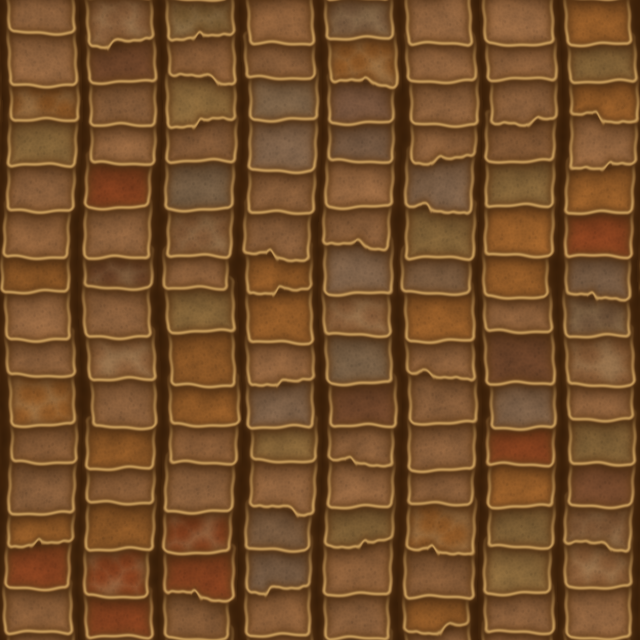
This texture is drawn by a Shadertoy shader. Its source:

```glsl
// Weathered clay roof: 8 columns of 15 overlapping tiles with uneven, chipped lips.
// Each tile is a warped rounded box, painted from the lower ones to the upper ones;
// a tile casts a shadow, then lays down its mottled face and a soft golden rim.

const float COLUMNS = 8.0;
const float ROWS = 15.0;
const float HALF_WIDTH = 0.0560;   // half of a tile, in canvas units
const float WIDTH_JITTER = 0.0045;
const float CORNER = 0.010;
const float OVERLAP = 0.022;       // hidden part below the tile above
const float HEIGHT_JITTER = 0.30;  // in rows
const float SIDE_JITTER = 0.007;
const float DRIFT = 0.004;         // slow sideways bend of the columns
const float RIM_WIDTH = 0.0027;
const float HALO_WIDTH = 0.0075;
const float SHADOW_REACH = 0.015;
const float CHIP_CHANCE = 0.24;

const vec3 GAP = vec3(0.23, 0.12, 0.03);
const vec3 SHADOW = vec3(0.22, 0.12, 0.035);
const vec3 EDGE_BROWN = vec3(0.38, 0.23, 0.09);
const vec3 RIM = vec3(0.80, 0.63, 0.37);
const vec3 GREY = vec3(0.48, 0.39, 0.31);
const vec3 PATINA = vec3(0.60, 0.50, 0.36);
const vec3 CLAY[6] = vec3[6](
    vec3(0.59, 0.41, 0.26), vec3(0.61, 0.38, 0.17), vec3(0.57, 0.39, 0.24),
    vec3(0.55, 0.42, 0.24), vec3(0.46, 0.29, 0.18), vec3(0.56, 0.27, 0.13));

vec2 hash2(vec2 p) {
    vec3 q = fract(p.xyx * vec3(0.1031, 0.1030, 0.0973));
    q += dot(q, q.yzx + 33.33);
    return fract((q.xx + q.yz) * q.zy);
}

// Distance to the nearest scattered point.
float cellular(vec2 p) {
    vec2 cell = floor(p), f = fract(p);
    float nearest = 2.0;
    for (int j = -1; j <= 1; j++)
        for (int i = -1; i <= 1; i++) {
            vec2 o = vec2(i, j);
            nearest = min(nearest, length(o + hash2(cell + o) - f));
        }
    return nearest;
}

vec2 tileHash(vec2 id, float salt) {
    return hash2(mod(id, vec2(COLUMNS, ROWS)) + salt);
}

float lipHeight(vec2 id) {
    return (id.y + 0.06 + HEIGHT_JITTER * (tileHash(id, 17.0).x - 0.5)) / ROWS;
}

// Lower edge for u from -1 to 1 across the tile; detail 0 leaves out the sharp breaks.
float lipProfile(float u, vec2 id, float detail) {
    vec2 a = tileHash(id, 31.0), b = tileHash(id, 53.0);
    float wave = 0.0020 * sin(u * 3.1 + a.x * 6.28) + 0.0010 * sin(u * 7.0 + a.y * 6.28);
    float chipped = step(b.x, CHIP_CHANCE);
    float side = a.x < 0.5 ? -1.0 : 1.0;
    float v = u * side - (b.y - 0.5) * 0.7;
    float softness = mix(0.6, 0.17, detail);
    float bite = 0.010 * smoothstep(-softness, softness, v);
    float spike = 0.005 * exp(-v * v * 40.0) + 0.0006 * sin(u * 19.0 + b.y * 6.28);
    return wave + chipped * (bite + detail * spike - 0.004);
}

// Signed distance to the tile outline.
float tileDistance(vec2 p, vec2 id, float detail) {
    vec2 r = tileHash(id, 71.0);
    float lip = lipHeight(id);
    float halfHeight = 0.5 * (lipHeight(id + vec2(0, 1)) - lip + OVERLAP);
    float x = p.x - (id.x + 0.5) / COLUMNS - SIDE_JITTER * (r.x - 0.5);
    x += 0.0008 * sin(p.y * 160.0 + r.y * 6.28);
    float u = x / HALF_WIDTH;
    float edge = lipProfile(u, id, detail);
    float slope = (lipProfile(u + 0.02, id, detail) - edge) / (0.02 * HALF_WIDTH);
    vec2 q = abs(vec2(x, p.y - lip - edge - halfHeight));
    q -= vec2(HALF_WIDTH - WIDTH_JITTER * r.y, halfHeight) - CORNER;
    q.y *= inversesqrt(1.0 + slope * slope);
    return length(max(q, 0.0)) + min(max(q.x, q.y), 0.0) - CORNER;
}

// Clay colour with blotches, faint pits and patches of patina.
vec3 tileFace(vec2 p, vec2 id) {
    vec2 pick = tileHash(id, 97.0), wear = tileHash(id, 113.0);
    float fromMiddle = id.x - 3.5;
    float greyChance = 0.05 + 0.40 * exp(-fromMiddle * fromMiddle);
    vec3 clay = CLAY[int(pick.x * pick.x * 5.99)];
    clay = mix(clay, GREY, pick.y < greyChance ? 0.75 : 0.0);
    float blotch = cellular(p * 32.0 + wear * 9.0);
    float grain = cellular(p * 190.0);
    float brushed = sin(p.x * 130.0 + 3.0 * sin(p.y * 95.0)) * sin(p.y * 170.0 + wear.x * 6.28);
    clay = mix(clay, PATINA, step(0.86, wear.y) * smoothstep(0.1, 0.9, blotch) * 0.5);
    float pits = smoothstep(0.25, 0.05, cellular(p * vec2(80.0, 60.0)));
    float tone = 0.89 + 0.14 * wear.x + 0.14 * (blotch - 0.4);
    return clay * (tone + 0.07 * (grain - 0.45) + 0.025 * brushed - 0.06 * pits);
}

void mainImage(out vec4 fragColor, in vec2 fragCoord) {
    vec2 p = fragCoord / iResolution.xy;
    float pixel = 1.0 / iResolution.y;
    p.x += DRIFT * sin(p.y * 12.566 + 0.6);
    vec2 cell = floor(p * vec2(COLUMNS, ROWS));
    vec3 color = GAP * (0.85 + 0.3 * cellular(p * 45.0));

    for (int k = -2; k <= 2; k++) {
        vec2 id = cell + vec2(0, k);
        float d = tileDistance(p, id, 1.0);
        float shade = exp(-max(tileDistance(p, id, 0.0), 0.0) / SHADOW_REACH);
        color = mix(color, SHADOW, 0.78 * shade);
        vec3 face = mix(tileFace(p, id), EDGE_BROWN, 0.6 * exp(min(d + 0.003, 0.0) / 0.009));
        color = mix(color, face, smoothstep(pixel, -pixel, d));

        // Rim: a brown halo under a thin bright line that fades up the sides
        float across = d + 0.003;
        float halo = across / HALO_WIDTH, ridge = across / RIM_WIDTH;
        float bright = mix(0.9, 0.62, smoothstep(0.008, 0.035, p.y - lipHeight(id)));
        color = mix(color, EDGE_BROWN, 0.5 * exp(-halo * halo));
        color = mix(color, RIM, bright * exp(-ridge * ridge));
    }
    fragColor = vec4(color, 1.0);
}
```
